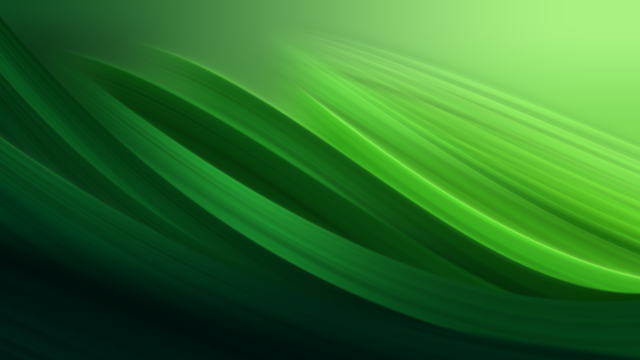
Give the GLSL for this background, as a Shadertoy shader.

```glsl
// Flowing silk ribbons sweeping down to the right, from pale lime to deep green

float hash(vec2 p) {
    vec3 q = fract(p.xyx * vec3(0.1031, 0.1030, 0.0973));
    q += dot(q, q.yzx + 33.33);
    return fract((q.x + q.y) * q.z);
}

float noise(vec2 p) {
    vec2 i = floor(p), f = fract(p);
    f = f * f * (3.0 - 2.0 * f);
    return mix(mix(hash(i), hash(i + vec2(1, 0)), f.x),
               mix(hash(i + vec2(0, 1)), hash(i + vec2(1, 1)), f.x), f.y);
}

// Cubic through four heights at x = 0, 1/3, 2/3 and 1
float curve(vec4 h, float x) {
    float t = 3.0 * x, a = t - 1.0, b = t - 2.0, c = t - 3.0;
    return dot(h, vec4(-a * b * c / 6.0, t * b * c / 2.0, -t * a * c / 2.0, t * a * b / 6.0));
}

// Long fibres that follow a ribbon, d being the depth below its edge
float fibres(float d, float x) {
    float s = d * (1.3 - 0.5 * x);
    return 0.6 * noise(vec2(s * 38.0, x * 2.5)) + 0.4 * noise(vec2(s * 110.0 + 7.0, x * 4.0));
}

// Fills everything below an edge, with a lit rim and a glow just above it
void sheet(inout vec3 col, vec2 p, vec4 edge, float soft, float width,
           vec3 top, vec3 bottom, vec3 rim, float mask) {
    float d = curve(edge, p.x) - p.y;
    vec3 body = mix(top, bottom, smoothstep(0.0, width, d));
    body *= 0.84 + 0.32 * fibres(d, p.x);
    col += rim * 0.3 * mask * exp(min(d, 0.0) / 0.035);
    col = mix(col, body, mask * smoothstep(-soft, soft, d));
    col += rim * mask * exp(-abs(d) / 0.005);
}

void mainImage(out vec4 fragColor, in vec2 fragCoord) {
    vec2 p = fragCoord / iResolution.xy;
    float x = p.x;

    // Backdrop: dim at the left, luminous at the upper right
    vec3 col = mix(vec3(0.03, 0.27, 0.11), vec3(0.66, 0.95, 0.51), smoothstep(-0.1, 0.92, x));
    col *= mix(vec3(1), vec3(0.75, 0.9, 0.65), smoothstep(0.95, 0.6, p.y));
    col *= 1.0 - 0.3 * smoothstep(0.35, 0.0, x) * smoothstep(1.0, 0.85, p.y);

    // Pale upper veils with a dark fold at the right
    vec4 veil = vec4(0.93, 0.965, 0.82, 0.588), fold = vec4(1.28, 1.0, 0.637, 0.329);
    sheet(col, p, veil, 0.05, 0.3, col * 0.97, mix(vec3(0.32, 0.73, 0.2), vec3(0.27, 0.72, 0.06), x),
          vec3(0.01, 0.02, 0.01), smoothstep(0.4, 0.62, x));
    sheet(col, p, fold, 0.045, 0.13,
          mix(vec3(0.36, 0.78, 0.25), vec3(0.07, 0.38, 0.02), smoothstep(0.5, 0.95, x)),
          mix(vec3(0.25, 0.66, 0.17), vec3(0.2, 0.6, 0.06), smoothstep(0.4, 0.8, x)),
          vec3(0.03, 0.05, 0.02), smoothstep(0.4, 0.55, x));

    // Fine strands between veil and fold
    for (int i = 0; i < 9; i++) {
        float k = float(i) / 7.0, d = curve(mix(veil, fold, k), x) - p.y;
        float strand = smoothstep(-0.003, 0.003, d) * exp(-max(d, 0.0) / 0.03);
        float fade = smoothstep(0.4, 0.65, x) * (0.4 + hash(vec2(i, 3)));
        col += vec3(0.07, 0.08, 0.04) * fade * (strand - 0.4 * exp(-abs(d + 0.012) / 0.01));
    }

    // Bright central blade
    sheet(col, p, vec4(1.463, 0.954, 0.498, 0.229), 0.004, 0.1,
          vec3(0.26, 0.72, 0.13), vec3(0.13, 0.53, 0.06),
          vec3(0.22, 0.2, 0.16), smoothstep(0.43, 0.54, x));

    // Broad middle bands, lit above their edges and shaded below
    sheet(col, p, vec4(0.861, 0.799, 0.417, 0.185), 0.005, 0.13,
          mix(vec3(0.1, 0.44, 0.1), vec3(0.02, 0.24, 0.02), x),
          mix(vec3(0.1, 0.47, 0.11), vec3(0.0, 0.15, 0.04), smoothstep(0.42, 0.8, x)),
          vec3(0.12, 0.2, 0.07) * smoothstep(1.05, 0.7, x), smoothstep(0.18, 0.36, x));
    sheet(col, p, vec4(0.884, 0.681, 0.31, 0.09), 0.007, 0.15,
          vec3(0.03, 0.28, 0.05), vec3(0.01, 0.2, 0.03),
          vec3(0.04, 0.11, 0.04) * smoothstep(0.75, 0.4, x), smoothstep(0.06, 0.2, x));

    // Glossy lower ribbon, brightest left of the centre
    float gloss = exp(-pow((x - 0.38) / 0.2, 2.0));
    vec4 crest = vec4(0.977, 0.537, 0.245, 0.167), hem = vec4(0.954, 0.405, 0.106, -0.03);
    sheet(col, p, crest, 0.005, 0.14,
          mix(vec3(0.02, 0.25, 0.08), vec3(0.11, 0.52, 0.16), gloss),
          mix(vec3(0.01, 0.24, 0.09), vec3(0.06, 0.42, 0.13), gloss),
          vec3(0.06, 0.14, 0.06) * gloss, smoothstep(0.04, 0.2, x));
    for (int i = 1; i < 6; i++) {
        float d = curve(mix(crest, hem, float(i) / 6.0), x) - p.y;
        col += vec3(0.03, 0.08, 0.03) * gloss * hash(vec2(i, 9)) * exp(-abs(d) / 0.008);
    }

    // Deep layers stacked towards the lower left
    sheet(col, p, hem, 0.006, 0.13,
          mix(vec3(0.01, 0.22, 0.06), vec3(0.0, 0.1, 0.05), smoothstep(0.2, 0.7, x)),
          mix(vec3(0.02, 0.3, 0.1), vec3(0.0, 0.12, 0.07), smoothstep(0.2, 0.6, x)),
          vec3(0.05, 0.13, 0.05) * gloss, 1.0);
    sheet(col, p, vec4(0.803, 0.31, 0.097, 0.005), 0.012, 0.15,
          mix(vec3(0.01, 0.23, 0.07), vec3(0.0, 0.13, 0.07), smoothstep(0.2, 0.6, x)),
          mix(vec3(0.01, 0.2, 0.08), vec3(0.0, 0.09, 0.06), smoothstep(0.2, 0.6, x)),
          vec3(0.03, 0.09, 0.04) * smoothstep(0.45, 0.1, x), 1.0);
    sheet(col, p, vec4(0.618, 0.278, 0.074, -0.02), 0.006, 0.18,
          mix(vec3(0.03, 0.33, 0.12), vec3(0.0, 0.14, 0.08), smoothstep(0.0, 0.55, x)),
          mix(vec3(0.0, 0.21, 0.1), vec3(0.0, 0.1, 0.07), smoothstep(0.1, 0.55, x)),
          vec3(0.06, 0.14, 0.06) * smoothstep(0.35, 0.0, x), 1.0);
    sheet(col, p, vec4(0.36, 0.14, -0.04, -0.1), 0.08, 0.3,
          vec3(0.0, 0.06, 0.045), vec3(0.0, 0.11, 0.08), vec3(0), 1.0);

    fragColor = vec4(clamp(col, 0.0, 1.0), 1.0);
}
```
